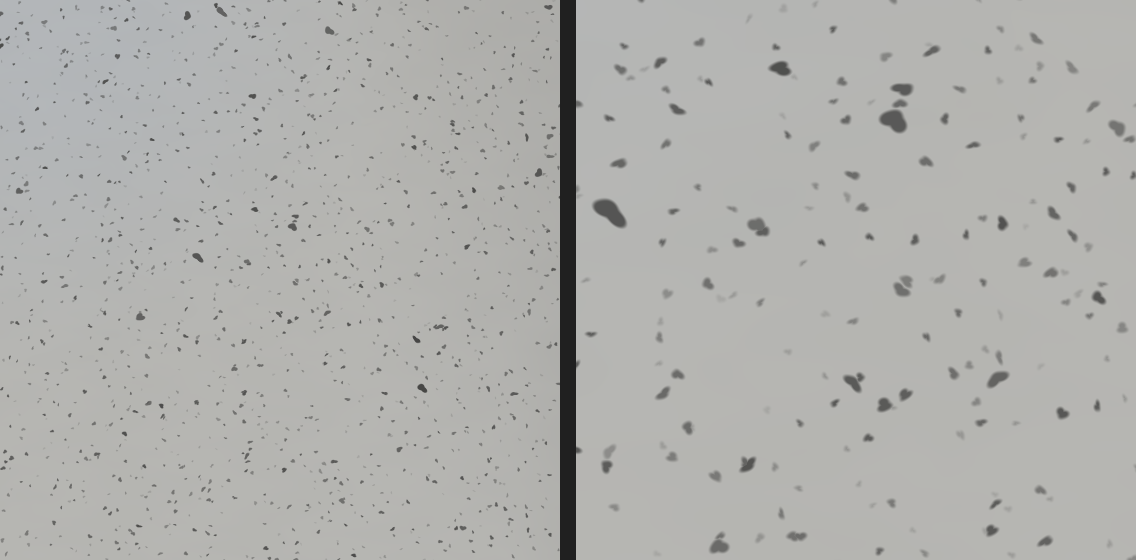
Left: the whole. Right: its middle third, enlarged.
Reproduce this texture procedurally as a Shadertoy shader.

```glsl
const vec3 BASE = vec3(0.712, 0.711, 0.697);
const vec3 SHADE = vec3(0.676, 0.675, 0.662);
const vec3 COOL_TINT = vec3(-0.012, 0.002, 0.026);
const vec3 SPECK = vec3(0.275, 0.275, 0.270);
const float EDGE = 0.0015;      // half width of the soft speck rim
const float WOBBLE = 0.22;      // irregularity of the speck outline
const float CLUSTERING = 0.45;  // how unevenly specks are spread
const float MOTTLE = 0.004;     // faint tone variation of the ground

vec4 hash4(vec2 cell, float seed) {
    vec4 p = fract(vec4(cell.xyx, cell.y + seed) * vec4(0.1031, 0.1030, 0.0973, 0.1099) + seed * 0.137);
    p += dot(p, p.wzxy + 33.33);
    return fract((p.xxyz + p.yzzw) * p.zywx);
}

// Layered sines in -1..1, each bent by the one before
float waves(vec2 p) {
    float sum = 0.0, amp = 0.5;
    for (int i = 0; i < 4; i++) {
        sum += amp * sin(p.x + 1.3 * sin(p.y * 0.8 + float(i)));
        p = mat2(0.8, 0.6, -0.6, 0.8) * p * 1.7 + sum;
        amp *= 0.55;
    }
    return sum;
}

// Coverage of one rounded, slightly lumpy grain
float grain(vec2 p, float radius, float angle, float stretch, float phase) {
    float c = cos(angle), s = sin(angle);
    p = mat2(c, -s, s, c) * p * vec2(1.0 / stretch, stretch);
    float turn = atan(p.y, p.x + 1e-6);
    float lump = sin(2.0 * turn + phase) + 0.7 * sin(3.0 * turn - 2.0 * phase);
    float dist = length(p) - radius * (1.0 + WOBBLE * lump);
    return 1.0 - smoothstep(-EDGE, EDGE, dist);
}

// Scattered grains, one candidate per cell; strength and radius are ranges
float specks(vec2 uv, float cells, float share, vec2 radius, vec2 strength, float seed) {
    vec2 home = floor(uv * cells);
    float ink = 0.0;
    for (int y = -1; y <= 1; y++) {
        for (int x = -1; x <= 1; x++) {
            vec2 cell = home + vec2(x, y);
            vec4 place = hash4(cell, seed);
            vec4 look = hash4(cell, seed + 17.0);
            vec2 center = (cell + place.xy) / cells;
            float density = share * (1.0 + CLUSTERING * waves(center * 19.0 + 4.0));
            if (place.z > density) continue;
            // Grains lean up to the right on the left, down on the right
            float angle = mix(0.6, -0.9, center.x) + (look.x - 0.5) * 2.2;
            float size = mix(radius.x, radius.y, look.y * look.y);
            float cover = grain(uv - center, size, angle, 1.0 + 0.35 * look.z, place.w * 6.283);
            ink = max(ink, cover * mix(strength.x, strength.y, look.w));
        }
    }
    return ink;
}

void mainImage(out vec4 fragColor, in vec2 fragCoord) {
    vec2 uv = fragCoord / iResolution.y;

    // Ground: soft shading to the right and top, cool light at upper left
    float shade = smoothstep(0.62, 1.12, uv.x + 0.22 * (uv.y - 0.5) + 0.06 * waves(uv * 5.0));
    vec3 color = mix(BASE, SHADE, shade);
    color += COOL_TINT * (1.0 - smoothstep(0.1, 0.75, length(uv - vec2(0.05, 1.0))));
    color += MOTTLE * waves(uv * vec2(22.0, 48.0));

    // Grains, from faint dust to sparse large flecks
    float ink = specks(uv, 38.0, 0.34, vec2(0.0014, 0.0024), vec2(0.12, 0.35), 1.0);
    ink = max(ink, specks(uv, 43.0, 0.46, vec2(0.0017, 0.0034), vec2(0.35, 0.85), 2.0));
    ink = max(ink, specks(uv, 18.0, 0.38, vec2(0.0030, 0.0048), vec2(0.50, 0.95), 3.0));
    ink = max(ink, specks(uv, 8.0, 0.28, vec2(0.0046, 0.0076), vec2(0.60, 1.00), 4.0));

    fragColor = vec4(mix(color, SPECK, ink), 1.0);
}
```
